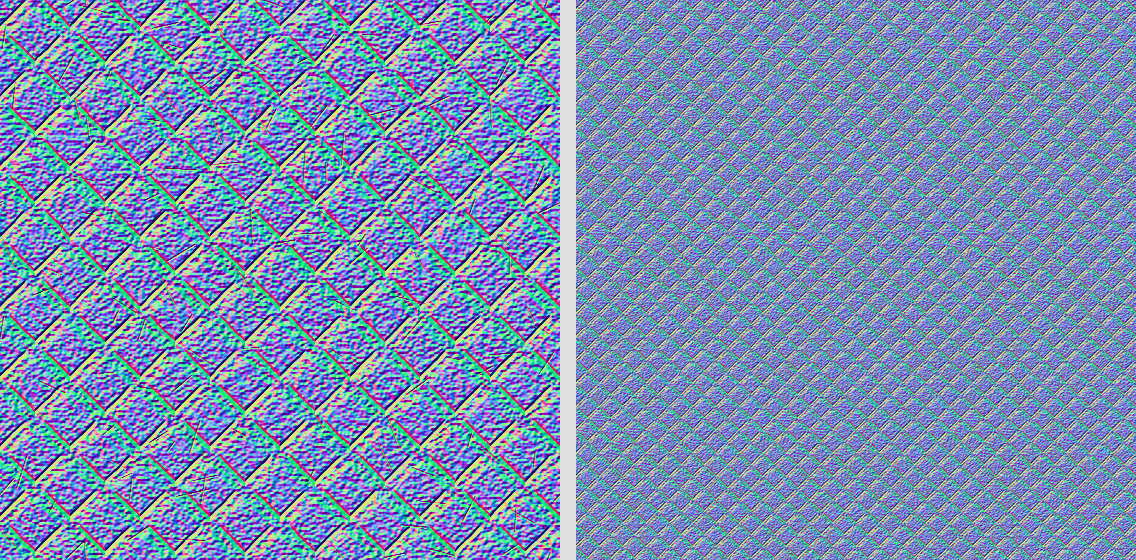
Left: one tile. Right: repeated 3 by 3.
Give the GLSL for this texture map, as a WebGL 1 fragment shader.

```glsl
precision highp float;
// Tangent-space normal map of worn diamond shingles with raised lower rims and grainy stone.
uniform vec2 u_resolution;

const float REPEATS = 8.0;                  // diamonds across and down, plus the staggered set
const float RIM_START = 0.345;              // cell units: 0 is the centre, 0.5 the cell border
const float GROOVE_WIDTH = 0.032;
const float RIM_END = 0.455;
const float BEVEL_START = 0.36;
const float BEVEL_END = 0.475;
const float BEVEL_ROUNDING = 0.12;
const float GROOVE_TILT = 7.0;
const float RIM_TILT = 2.5;
const float BEVEL_TILT = 1.15;
const vec2 GRAIN_COUNT = vec2(150.0, 220.0);
const float FINE_COUNT = 144.0;
const float GRAIN_TILT = 0.0125;
const float SCRATCH_CELLS = 14.0;
const float SCRATCH_WIDTH = 0.0021;
const float SCRATCH_HEIGHT = 0.45;
const float WOBBLE = 0.022;
const float CONTRAST = 0.6;

float hash(vec2 p) {
  return fract(sin(dot(p, vec2(127.1, 311.7))) * 43758.5);
}

// Value noise that wraps after a whole number of lattice cells
float wrapNoise(vec2 p, vec2 period) {
  vec2 i = floor(p), f = fract(p);
  f = f * f * (3.0 - 2.0 * f);
  vec2 lo = mod(i, period), hi = mod(i + 1.0, period);
  return mix(mix(hash(lo), hash(vec2(hi.x, lo.y)), f.x),
             mix(hash(vec2(lo.x, hi.y)), hash(hi), f.x), f.y);
}

// Short straight scratches, at most one in each scatter cell
float scratches(vec2 uv) {
  vec2 g = uv * SCRATCH_CELLS, base = floor(g);
  float height = 0.0;
  for (int j = -1; j <= 1; j++) {
    for (int i = -1; i <= 1; i++) {
      vec2 cell = base + vec2(float(i), float(j));
      vec2 id = mod(cell, SCRATCH_CELLS);
      float chance = hash(id + 3.7);
      vec2 centre = cell + vec2(hash(id + 11.3), hash(id + 23.9));
      float angle = 6.2832 * hash(id + 41.1);
      vec2 dir = vec2(cos(angle), sin(angle));
      float halfLength = mix(0.12, 0.42, hash(id + 57.7));
      vec2 d = g - centre;
      d -= dir * clamp(dot(d, dir), -halfLength, halfLength);
      float ridge = 1.0 - smoothstep(0.0, SCRATCH_WIDTH, length(d) / SCRATCH_CELLS);
      height = max(height, ridge * step(0.35, chance));
    }
  }
  return height;
}

float stoneHeight(vec2 uv) {
  vec2 diagonal = vec2(uv.x + uv.y, uv.x - uv.y);
  return 0.75 * wrapNoise(uv * GRAIN_COUNT, GRAIN_COUNT)
       + 0.45 * wrapNoise(diagonal * FINE_COUNT, vec2(FINE_COUNT))
       + SCRATCH_HEIGHT * scratches(uv);
}

// Soft-edged band from a to b
float band(float a, float b, float d, float soft) {
  return smoothstep(a - soft, a + soft, d) * (1.0 - smoothstep(b - soft, b + soft, d));
}

void main() {
  vec2 uv = gl_FragCoord.xy / u_resolution;
  float soft = max(0.011, REPEATS / u_resolution.y);

  // Diagonal cell coordinates: x runs up-right, y runs down-right
  vec2 grid = REPEATS * vec2(uv.x + uv.y, uv.x - uv.y);
  grid += WOBBLE * (vec2(wrapNoise(uv * 48.0, vec2(48.0)),
                         wrapNoise(uv * 48.0 + 17.0, vec2(48.0))) - 0.5);
  vec2 cell = floor(grid + 0.5);
  vec2 local = grid - cell;
  vec2 id = mod(vec2(cell.x + cell.y, cell.x - cell.y), 2.0 * REPEATS);
  float wear = mix(0.7, 1.2, hash(id + 5.3));

  // Lower rim: steep groove wall, then a wide slope away from the diamond
  vec2 lower = vec2(local.y, -local.x);
  float rimDist = max(lower.x, lower.y);
  float rimFade = 1.0 - smoothstep(0.27, 0.4, -min(lower.x, lower.y));
  float groove = rimFade * band(RIM_START, RIM_START + GROOVE_WIDTH, rimDist, soft);
  float rim = rimFade * band(RIM_START + GROOVE_WIDTH, RIM_END, rimDist, soft);
  vec2 rimDir = vec2(lower.x > lower.y ? 1.0 : -1.0, 1.0) * 0.707;

  // Upper bevel: soft slope into the diamond with a rounded peak
  vec2 upper = vec2(-local.y, local.x);
  float corner = BEVEL_START - BEVEL_ROUNDING;
  vec2 reach = max(upper - corner, 0.0);
  float bevelDist = corner + length(reach);
  float bevelFade = smoothstep(-0.42, -0.28, min(upper.x, upper.y));
  float bevel = bevelFade * band(BEVEL_START, BEVEL_END, bevelDist, 0.022);
  vec2 bevelDir = vec2(reach.x - reach.y, reach.x + reach.y)
                / (1.414 * max(length(reach), 0.0001));

  // Grain slope by finite differences
  vec2 e = vec2(0.0011, 0.0);
  float h = stoneHeight(uv);
  vec2 grain = vec2(h - stoneHeight(uv + e.xy), stoneHeight(uv + e.yx) - h) / e.x;
  float frame = smoothstep(0.36, 0.46, max(abs(local.x), abs(local.y)));
  float grainGain = GRAIN_TILT * (1.0 + 0.4 * frame) * (1.0 - 0.6 * max(rim, groove));

  // Slope to colour; green grows downward
  vec2 tilt = grain * grainGain + bevelDir * bevel * BEVEL_TILT
            + rimDir * (rim * RIM_TILT * wear - groove * GROOVE_TILT);
  float z = inversesqrt(1.0 + dot(tilt, tilt));
  vec3 colour = vec3(0.5 + CONTRAST * tilt * z, 0.2 + 0.8 * z);
  colour.xy += vec2(-0.03, 0.0);
  gl_FragColor = vec4(clamp(colour, 0.0, 1.0), 1.0);
}
```
